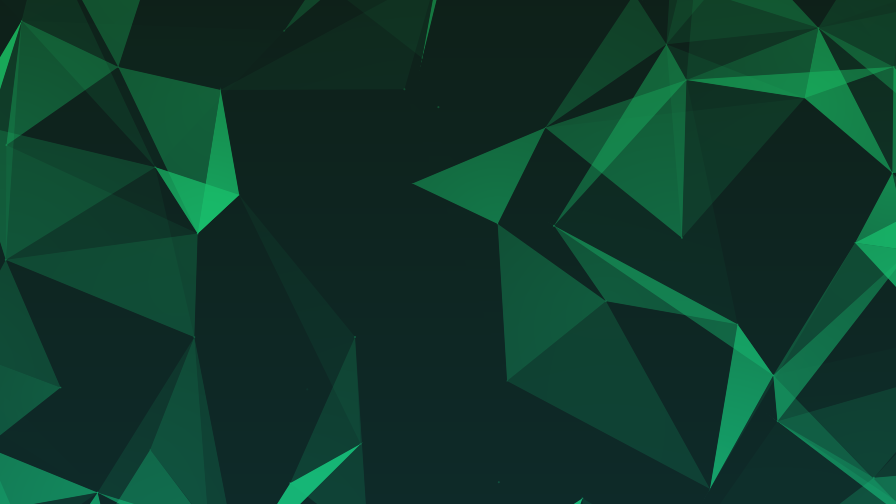
Give the GLSL for this background, as a WebGL 2 fragment shader.

```glsl
#version 300 es
precision highp float;
// Scattered translucent green triangles sharing corners over a dark teal gradient.

#define CELL 0.215           // spacing of the corner points, in canvas heights
#define LAYERS 3             // candidate triangles per cell
#define BASE_DENSITY 0.25    // chance that a candidate is drawn
#define SIDE_DENSITY 0.60    // extra chance away from the middle
#define CLUSTERING 0.60      // strength of the noise in the density
#define FADE_AREA 0.026      // larger triangles fade out
#define MAX_ALPHA 0.86
#define DOT_RADIUS 0.0022
#define SEED 17

uniform vec2 u_resolution;
out vec4 fragColor;

const vec3 BACK_TOP = vec3(0.056, 0.127, 0.098);
const vec3 BACK_BOTTOM = vec3(0.053, 0.165, 0.160);
const vec3 GLASS_TOP = vec3(0.10, 0.72, 0.36);
const vec3 GLASS_BOTTOM = vec3(0.09, 0.79, 0.51);

// Integer hash giving three values in 0..1
vec3 hash3(ivec2 cell, int salt) {
    uvec3 v = uvec3(ivec3(cell, salt + SEED)) * 1664525u + 1013904223u;
    v.x += v.y * v.z; v.y += v.z * v.x; v.z += v.x * v.y;
    v ^= v >> 16u;
    v.x += v.y * v.z; v.y += v.z * v.x; v.z += v.x * v.y;
    return vec3(v >> 8u) / 16777216.0;
}

float gradientDot(ivec2 corner, vec2 offset) {
    float angle = 6.2832 * hash3(corner, 90).x;
    return dot(vec2(cos(angle), sin(angle)), offset);
}

float gradientNoise(vec2 p) {
    ivec2 i = ivec2(floor(p));
    vec2 f = fract(p);
    vec2 u = f * f * f * (f * (f * 6.0 - 15.0) + 10.0);
    float low = mix(gradientDot(i, f),
                    gradientDot(i + ivec2(1, 0), f - vec2(1, 0)), u.x);
    float high = mix(gradientDot(i + ivec2(0, 1), f - vec2(0, 1)),
                     gradientDot(i + ivec2(1, 1), f - vec2(1, 1)), u.x);
    return mix(low, high, u.y);
}

float cross2(vec2 a, vec2 b) { return a.x * b.y - a.y * b.x; }

// Jittered corner point of a cell
vec2 cornerPoint(ivec2 cell) {
    return (vec2(cell) + 0.03 + 0.94 * hash3(cell, 0).xy) * CELL;
}

// One of the eight surrounding cells
ivec2 neighbour(ivec2 cell, float k) {
    float angle = k * 0.785398;
    return cell + ivec2(round(vec2(cos(angle), sin(angle))));
}

// Signed distance to the line a-b, positive outside
float edgeDistance(vec2 p, vec2 a, vec2 b, float winding) {
    vec2 e = b - a;
    return -winding * cross2(e, p - a) / max(length(e), 1e-4);
}

// Opacity at p of the triangle a, b, c
float triangleAlpha(vec2 p, vec2 a, vec2 b, vec2 c, float strength, float pixel) {
    float area = 0.5 * cross2(b - a, c - a);
    float winding = area < 0.0 ? -1.0 : 1.0;
    float d = max(edgeDistance(p, a, b, winding),
              max(edgeDistance(p, b, c, winding), edgeDistance(p, c, a, winding)));
    float longest = max(distance(a, b), max(distance(b, c), distance(c, a)));
    float alpha = strength * exp(-abs(area) / FADE_AREA);
    alpha *= 1.0 - smoothstep(0.40, 0.62, longest);
    alpha *= 1.0 - 0.2 * clamp(distance(p, a) / longest, 0.0, 1.0);
    return min(alpha, MAX_ALPHA) * (1.0 - smoothstep(-0.6 * pixel, 0.6 * pixel, d));
}

// Chance of a triangle: sparse middle, crowded right edge, noisy clusters
float density(ivec2 cell, float aspect) {
    vec2 centre = (vec2(cell) + 0.5) * CELL;
    float x = centre.x / aspect;
    return BASE_DENSITY + SIDE_DENSITY * min(abs(x - 0.48), 0.5)
         + 0.2 * smoothstep(0.8, 0.95, x)
         + CLUSTERING * gradientNoise(centre * 2.1 + 0.37);
}

void main() {
    float pixel = 1.0 / u_resolution.y;
    vec2 p = gl_FragCoord.xy * pixel;
    float aspect = u_resolution.x * pixel;
    ivec2 home = ivec2(floor(p / CELL));
    float clear = 1.0;  // light passing through all the glass

    for (int j = -1; j <= 1; j++)
    for (int i = -1; i <= 1; i++) {
        ivec2 cell = home + ivec2(i, j);
        vec2 a = cornerPoint(cell);
        float chance = density(cell, aspect);

        for (int n = 1; n <= LAYERS; n++) {
            vec3 pick = hash3(cell, n);
            vec3 look = hash3(cell, n + 40);
            if (look.x > chance) continue;
            float k = floor(pick.x * 8.0);
            vec2 b = cornerPoint(neighbour(cell, k));
            vec2 c = cornerPoint(neighbour(cell, k + 1.0 + floor(pick.y * 3.0)));
            float strength = mix(0.45, 1.7, look.y * look.y);
            clear *= 1.0 - triangleAlpha(p, a, b, c, strength, pixel);
        }
        // Faint speck on the corner point
        float speck = 1.0 - smoothstep(0.3 * DOT_RADIUS, DOT_RADIUS + 0.5 * pixel, distance(p, a));
        clear *= 1.0 - 0.35 * hash3(cell, 70).x * speck;
    }

    vec3 back = mix(BACK_BOTTOM, BACK_TOP, p.y);
    vec3 glass = mix(GLASS_BOTTOM, GLASS_TOP, p.y);
    fragColor = vec4(mix(glass, back, clear), 1.0);
}
```
